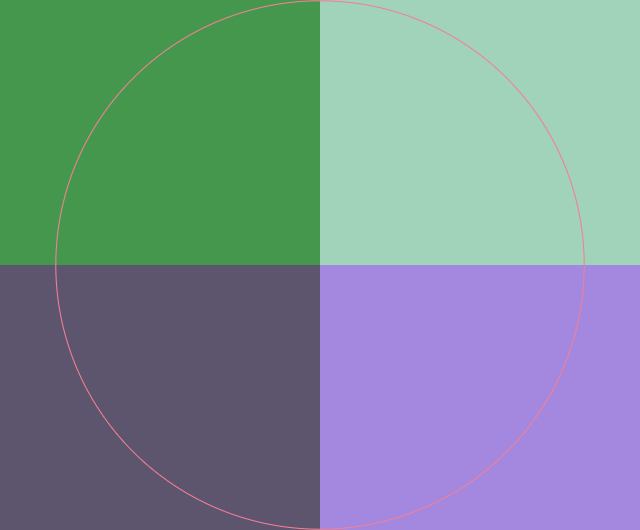
This background is drawn by a WebGL 1 fragment shader. Its source:

```glsl
precision highp float;
// Four flat colour quadrants under a thin pink circle that spans the canvas height.

uniform vec2 u_resolution;

// Antialiased coverage of the region where the signed distance is negative.
float coverage(float dist, float pixel) {
    return clamp(0.5 - dist / pixel, 0.0, 1.0);
}

void main() {
    // Centred coordinates, one unit per canvas height
    float pixel = 1.0 / u_resolution.y;
    vec2 p = (gl_FragCoord.xy - 0.5 * u_resolution) * pixel;

    // Quadrants
    float right = coverage(-p.x, pixel);
    float top = coverage(-p.y, pixel);
    vec3 lower = mix(vec3(0.365, 0.329, 0.427), vec3(0.643, 0.529, 0.871), right);
    vec3 upper = mix(vec3(0.271, 0.592, 0.306), vec3(0.631, 0.824, 0.729), right);
    vec3 color = mix(lower, upper, top);

    // Circle outline
    float ring = abs(length(p) - 0.4985) - 0.001;
    color = mix(color, vec3(0.95, 0.5, 0.58), coverage(ring, pixel));

    gl_FragColor = vec4(color, 1.0);
}
```
